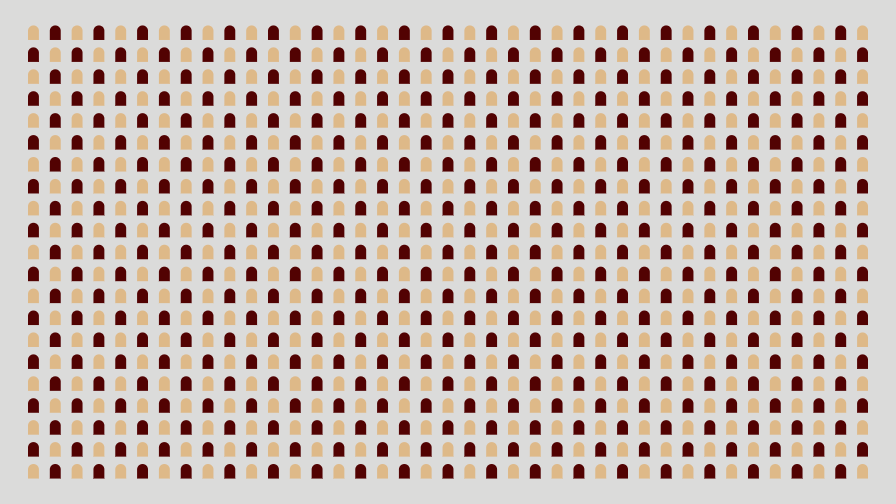
A Shadertoy shader for this pattern:

```glsl
// A centred grid of small round-topped arches, 39 across and 21 down,
// alternating tan and maroon like a checkerboard on pale grey.
// Each pixel finds its nearest cell and measures one arch distance function.

const vec2 GRID = vec2(39.0, 21.0);          // arches across and down
const vec2 PITCH = vec2(0.04329, 0.04351);   // cell size, in canvas heights
const vec2 ARCH = vec2(0.02165, 0.02885);    // arch width and height

const vec3 PAPER = vec3(0.859, 0.859, 0.854);
const vec3 TAN = vec3(0.871, 0.725, 0.535);
const vec3 MAROON = vec3(0.320, 0.006, 0.008);

// Signed distance to a centred arch: flat base, semicircular top.
float archDistance(vec2 p, vec2 size) {
    float radius = 0.5 * size.x;
    vec2 q = p - vec2(0.0, 0.5 * size.y - radius);
    float dome = length(vec2(q.x, max(q.y, 0.0))) - radius;
    float base = -q.y - (size.y - radius);
    return max(dome, base);
}

// Nearest cell index, counted from the middle and held inside the grid.
vec2 nearestCell(vec2 p, vec2 pitch, vec2 count) {
    vec2 limit = 0.5 * (count - 1.0);
    return clamp(round(p / pitch), -limit, limit);
}

// 0 or 1 in alternating cells.
float checker(vec2 cell) {
    return mod(cell.x + cell.y, 2.0);
}

// Coverage of a shape, smoothed over one pixel.
float coverage(float dist, float pixel) {
    return clamp(0.5 - dist / pixel, 0.0, 1.0);
}

void mainImage(out vec4 fragColor, in vec2 fragCoord) {
    // Centred coordinates; the canvas height is one unit.
    vec2 p = (fragCoord - 0.5 * iResolution.xy) / iResolution.y;
    float pixel = 1.0 / iResolution.y;

    // Repeat the arch; the middle cell is maroon, the corners tan.
    vec2 cell = nearestCell(p, PITCH, GRID);
    float dist = archDistance(p - cell * PITCH, ARCH);
    vec3 ink = mix(MAROON, TAN, checker(cell));

    fragColor = vec4(mix(PAPER, ink, coverage(dist, pixel)), 1.0);
}
```
